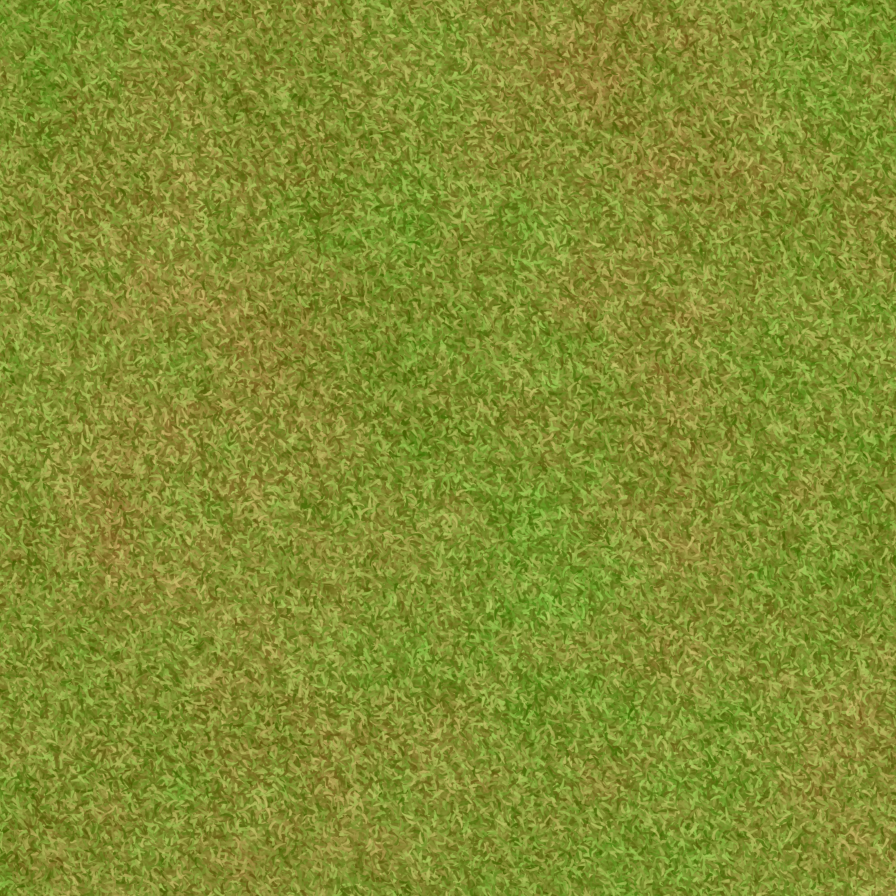
A Shadertoy shader for this texture:

```glsl
// Short mown lawn seen from above: many layers of tiny curved blades are
// scattered on jittered grids over dark soil. Each blade has its own tone,
// and soft noise patches push the hue from fresh green to dry straw.

const int LAYERS = 6;
const float CELLS = 100.0;          // grid cells across the canvas
const float HALF_LENGTH = 0.62;     // blade size, in cells
const float HALF_WIDTH = 0.13;
const float SOFTNESS = 0.10;
const float PI = 3.14159;

const vec3 SHADE_GREEN = vec3(0.34, 0.39, 0.04);
const vec3 LIGHT_GREEN = vec3(0.71, 0.77, 0.38);
const vec3 STRAW_SHIFT = vec3(0.075, -0.025, 0.035);

float hash(vec2 p) {
    return fract(sin(dot(p, vec2(127.1, 311.7))) * 43758.5453);
}

vec2 hash2(vec2 p) {
    return vec2(hash(p), hash(p + vec2(37.3, 17.9)));
}

float valueNoise(vec2 p) {
    vec2 i = floor(p);
    vec2 f = fract(p);
    f = f * f * (3.0 - 2.0 * f);
    float low = mix(hash(i), hash(i + vec2(1.0, 0.0)), f.x);
    float high = mix(hash(i + vec2(0.0, 1.0)), hash(i + vec2(1.0, 1.0)), f.x);
    return mix(low, high, f.y);
}

// Sum of octaves, centred on zero
float patches(vec2 p, float scale) {
    float sum = 0.0;
    float weight = 0.5;
    for (int i = 0; i < 4; i++) {
        sum += weight * (valueNoise(p * scale + float(i) * 19.7) - 0.5);
        scale *= 2.1;
        weight *= 0.75;
    }
    return sum;
}

vec3 grassColor(float tone, float dryness) {
    return mix(SHADE_GREEN, LIGHT_GREEN, tone) + STRAW_SHIFT * dryness;
}

// Coverage of a bent, tapered blade centred on the origin
float bladeMask(vec2 p, float angle, float bend, float halfLength, float soft) {
    float c = cos(angle);
    float s = sin(angle);
    vec2 q = vec2(c * p.x + s * p.y, c * p.y - s * p.x);
    q.y += bend * q.x * q.x;
    float along = clamp(q.x, -halfLength, halfLength);
    float width = HALF_WIDTH * (1.0 - 0.45 * along / halfLength);
    float d = length(q - vec2(along, 0.0)) - width;
    return 1.0 - smoothstep(-soft, soft, d);
}

// Paints one grid of blades over the colour below
vec3 bladeLayer(vec3 below, vec2 p, float seed, float tonePatch, float dryPatch, float soft) {
    vec2 home = floor(p);
    vec3 color = below;
    for (int y = -1; y <= 1; y++) {
        for (int x = -1; x <= 1; x++) {
            vec2 cell = home + vec2(x, y);
            vec2 key = cell + seed * 7.31;
            vec2 center = cell + hash2(key);
            vec2 shape = hash2(key + 71.7);
            vec2 look = hash2(key + 143.1);

            // Directions lean slightly towards the horizontal
            float angle = 2.0 * PI * shape.x;
            angle -= 0.2 * sin(2.0 * angle);
            float halfLength = HALF_LENGTH * mix(0.45, 1.0, shape.y);
            float mask = bladeMask(p - center, angle, look.y - 0.5, halfLength, soft);

            float tone = look.x + tonePatch;
            float dryness = 1.6 * (look.y - 0.5) + dryPatch;
            color = mix(color, grassColor(tone, dryness), 0.85 * mask);
        }
    }
    return color;
}

void mainImage(out vec4 fragColor, in vec2 fragCoord) {
    vec2 uv = fragCoord / iResolution.y;
    float soft = max(SOFTNESS, 0.6 * CELLS / iResolution.y);

    // Uneven growth across the lawn
    float tonePatch = 0.22 * patches(uv + 3.1, 7.0);
    float dryPatch = 2.2 * patches(uv + 8.4, 6.0);

    // Shadowed soil between the blades
    float soilTone = 0.1 + 0.4 * valueNoise(uv * 230.0);
    vec3 color = grassColor(soilTone, dryPatch + 0.3);

    // Blades, each layer on its own turned and shifted grid
    for (int i = 0; i < LAYERS; i++) {
        float layer = float(i);
        float turn = 0.25 * layer;
        vec2 p = mat2(cos(turn), sin(turn), -sin(turn), cos(turn)) * uv * CELLS;
        color = bladeLayer(color, p + layer * 13.37, layer + 1.0, tonePatch, dryPatch, soft);
    }

    // Fine grain
    color += 0.07 * (valueNoise(uv * 400.0) - 0.5);
    fragColor = vec4(clamp(color, 0.0, 1.0), 1.0);
}
```
